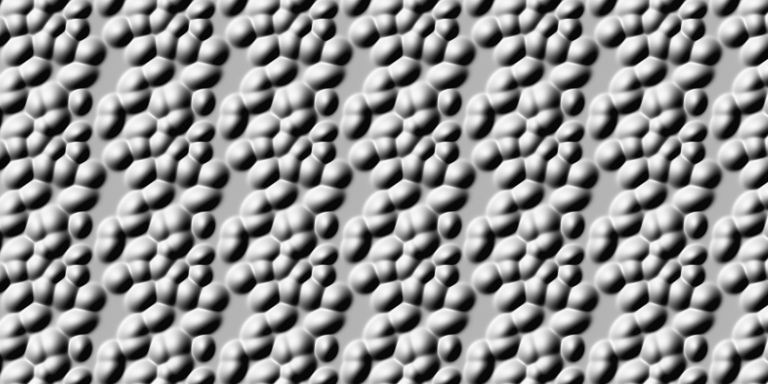
This pattern is drawn by a Shadertoy shader. Its source:

```glsl
const float TILE = 0.3205;       // repeat period, in canvas heights
const float CELLS = 5.0;         // bumps along each side of a tile
const float JITTER = 0.75;       // scatter of bump centres, in cells
const vec2 RADIUS = vec2(0.46, 0.68);
const vec2 STRETCH = vec2(1.0, 1.5);
const float LEAN = 1.0;          // mean direction of the long axis
const float LEAN_SPREAD = 1.3;
const float GAP_CHANCE = 0.1;    // share of cells left flat
const float RELIEF = 0.62;       // bump height, in cells
const float BLEND = 5.0;         // higher gives sharper creases
const vec3 LIGHT = vec3(-0.49, 0.49, 0.72);
const float SHADOW = 0.03;
const float HIGHLIGHT = 0.97;

float hash(vec2 p) {
    return fract(sin(dot(p, vec2(127.1, 311.7))) * 43758.545);
}

// Slope of the smooth union of all bumps and the flat ground
vec2 bumpSlope(vec2 p) {
    vec2 home = floor(p);
    vec2 slopeSum = vec2(0.0);
    float weightSum = 1.0;       // the ground has height zero

    for (int y = -2; y <= 2; y++) {
        for (int x = -2; x <= 2; x++) {
            vec2 cell = home + vec2(x, y);
            vec2 id = mod(cell, CELLS);  // same bumps in every tile
            if (hash(id + 71.3) < GAP_CHANCE) continue;

            vec2 scatter = vec2(hash(id + 3.1), hash(id + 17.7)) - 0.5;
            vec2 offset = p - cell - 0.5 - JITTER * scatter;

            // Leaning ellipse
            float angle = LEAN + LEAN_SPREAD * (hash(id + 29.9) - 0.5);
            vec2 axis = vec2(cos(angle), sin(angle));
            vec2 side = vec2(-axis.y, axis.x);
            float radius = mix(RADIUS.x, RADIUS.y, hash(id + 41.3));
            float stretch = mix(STRETCH.x, STRETCH.y, hash(id + 53.9));
            vec2 radii = radius * vec2(sqrt(stretch), inversesqrt(stretch));
            vec2 local = vec2(dot(offset, axis), dot(offset, side)) / radii;

            // Paraboloid, weighted by its height
            float weight = exp(BLEND * (1.0 - dot(local, local)));
            vec2 fall = local / radii;
            slopeSum -= weight * 2.0 * RELIEF * (axis * fall.x + side * fall.y);
            weightSum += weight;
        }
    }
    return slopeSum / weightSum;
}

void mainImage(out vec4 fragColor, in vec2 fragCoord) {
    vec2 uv = fragCoord / iResolution.y;
    vec2 slope = bumpSlope(uv * CELLS / TILE);

    // Diffuse light from the upper left
    vec3 normal = normalize(vec3(-slope, 1.0));
    float diffuse = max(dot(normal, normalize(LIGHT)), 0.0);
    fragColor = vec4(vec3(mix(SHADOW, HIGHLIGHT, diffuse)), 1.0);
}
```
